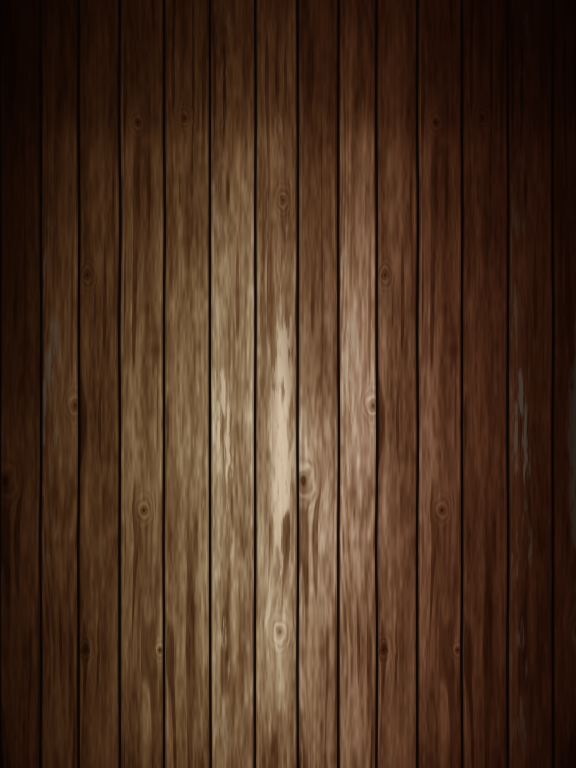
Give the GLSL for this texture, as a Shadertoy shader.

```glsl
// Weathered vertical wooden planks with knots and worn paint under a soft warm spotlight.

const float TILE = 0.517;                    // width of one repeating group of boards
const float SEAMS[8] = float[8](0.0, 0.071, 0.137, 0.208, 0.285, 0.365, 0.443, 0.517);
const float TONE[7] = float[7](0.98, 1.06, 0.94, 1.0, 0.98, 1.05, 1.04);
const float FIGURE[7] = float[7](0.5, 1.0, 0.5, 0.45, 0.25, 0.35, 0.35);
const int KNOTS = 10;                        // x in the group, y, radius
const vec3 KNOT[KNOTS] = vec3[KNOTS](
    vec3(0.010, 0.375, 0.015), vec3(0.130, 0.473, 0.009), vec3(0.250, 0.336, 0.008),
    vec3(0.152, 0.642, 0.007), vec3(0.240, 0.841, 0.007), vec3(0.487, 0.177, 0.009),
    vec3(0.278, 0.154, 0.006), vec3(0.149, 0.154, 0.007), vec3(0.321, 0.846, 0.006),
    vec3(0.492, 0.740, 0.007));
const vec2 LIGHT_CENTRE = vec2(0.47, 0.39);
const float LIGHT_POWER = 0.58;
const float SEAM_HALF = 0.0021;
const vec3 WOOD_GAMMA = vec3(1.0, 1.41, 1.84); // turns brightness into brown
const vec3 PAINT = vec3(0.86, 0.78, 0.67);

float hash(vec2 p) {
    vec3 q = fract(p.xyx * 0.1031);
    q += dot(q, q.yzx + 33.33);
    return fract((q.x + q.y) * q.z);
}

float noise(vec2 p) {
    vec2 i = floor(p), f = fract(p);
    f = f * f * (3.0 - 2.0 * f);
    return mix(mix(hash(i), hash(i + vec2(1, 0)), f.x),
               mix(hash(i + vec2(0, 1)), hash(i + vec2(1, 1)), f.x), f.y);
}

float fbm(vec2 p) {
    float sum = 0.0, amp = 0.53;
    for (int i = 0; i < 4; i++) {
        sum += amp * noise(p);
        p = p * 2.03 + 17.3;
        amp *= 0.5;
    }
    return sum;
}

float bump(float x, float centre, float width) {
    float d = (x - centre) / width;
    return exp(-d * d);
}

float spotlight(vec2 uv) {
    vec2 d = uv - LIGHT_CENTRE;
    vec2 spread = vec2(d.x < 0.0 ? 0.385 : 0.41, d.y < 0.0 ? 0.69 : 0.61);
    d /= spread;
    return 0.015 + LIGHT_POWER * exp(-dot(d, d));
}

void mainImage(out vec4 fragColor, in vec2 fragCoord) {
    vec2 uv = fragCoord / iResolution.xy;
    float aspect = iResolution.y / iResolution.x;
    float pixel = 1.0 / iResolution.x;

    // Board lookup, with slightly crooked seams
    float x = uv.x + 0.0022 * (noise(vec2(uv.x * 14.0, uv.y * 7.0)) - 0.5);
    float local = mod(x, TILE);
    int board = 0;
    float seam = 1.0;
    for (int i = 0; i < 8; i++) {
        seam = min(seam, abs(local - SEAMS[i]));
        if (i < 7 && local >= SEAMS[i]) board = i;
    }
    float seed = float(board) * 13.7;

    // Knots bend the grain and add rings and a dark core
    vec2 grain = vec2(local, uv.y * aspect);
    float rings = 0.0, core = 0.0;
    for (int i = 0; i < KNOTS; i++) {
        vec3 k = KNOT[i];
        if (k.x < SEAMS[board] || k.x > SEAMS[board + 1]) continue;
        vec2 d = vec2(local - k.x, (uv.y - k.y) * aspect * 0.6) / k.z;
        float r = length(d) + 0.5 * (noise(d * 1.3 + seed) - 0.5);
        float near = exp(-r * r * 0.3);
        grain.x -= d.x * k.z * near * 0.75;
        rings += sin(r * 7.0) * near;
        core += exp(-r * r * 5.0);
    }

    // Grain: long streaks, fine fibres, contour figure
    grain.x += 0.006 * (noise(vec2(local * 18.0 + seed, grain.y * 5.0)) - 0.5);
    float streak = fbm(vec2(grain.x * 70.0 + seed, grain.y * 3.0)) - 0.5;
    float fibre = noise(vec2(grain.x * 210.0 + seed, grain.y * 15.0)) - 0.5;
    float fleck = noise(vec2(grain.x * 330.0, grain.y * 55.0 + seed)) - 0.5;
    float field = noise(vec2(grain.x * 22.0 + seed, grain.y * 2.2 + seed));
    float figure = sin(field * 42.0 + streak * 3.0) * FIGURE[board];
    float blotch = fbm(vec2(local * 16.0 + seed, uv.y * 7.0)) - 0.5;
    float texture_ = 1.0 + 0.50 * streak + 0.26 * fibre + 0.20 * fleck
                   + 0.09 * figure + 0.35 * blotch + 0.13 * rings;
    float crack = smoothstep(0.74, 0.88, noise(vec2(grain.x * 120.0 + seed, grain.y * 5.0)));
    texture_ *= (1.0 - 0.28 * crack) * (1.0 - 0.5 * min(core, 1.0));

    // Stained upper parts
    float stain = 1.0 - 0.16 * smoothstep(0.80, 0.86, uv.y + 0.03 * streak);
    if (board == 0) stain *= 1.0 - 0.16 * smoothstep(0.46, 0.51, uv.y + 0.06 * streak);

    float light = spotlight(uv);
    float value = clamp(light * texture_ * TONE[board] * stain, 0.0, 1.0);
    vec3 colour = pow(vec3(value), WOOD_GAMMA);
    colour *= mix(vec3(0.98, 1.03, 0.95), vec3(1.02, 0.95, 0.98), smoothstep(0.3, 0.85, uv.x));

    // Worn pale paint, flaking along the fibres
    float wear = 0.0;
    if (board == 5) wear = bump(local, 0.388, 0.025) * (0.35 + 0.65 * bump(uv.y, 0.38, 0.24));
    if (board == 6) wear = bump(local, 0.490, 0.022) * (0.30 + 0.75 * bump(uv.y, 0.42, 0.26));
    if (board == 1) wear = bump(local, 0.088, 0.022) * (0.25 + 0.50 * bump(uv.y, 0.46, 0.24));
    float flake = fbm(vec2(grain.x * 110.0 + seed, grain.y * 17.0)) + 0.25 * blotch;
    float paint = smoothstep(0.0, 0.24, flake - 0.76 + 0.42 * wear) * wear;
    colour = mix(colour, PAINT * light * 1.65, clamp(paint * 0.9, 0.0, 0.85));

    // Gaps between boards, with shaded edges and a thin lit rim
    colour *= 1.0 - 0.38 * exp(-seam * 260.0);
    colour *= 1.0 + 0.18 * bump(seam, 0.006, 0.0015);
    float gap = 1.0 - smoothstep(SEAM_HALF - pixel * 0.6, SEAM_HALF + pixel * 0.6, seam);
    colour = mix(colour, vec3(0.07, 0.035, 0.02) * (0.3 + light), gap * 0.94);

    fragColor = vec4(clamp(colour, 0.0, 1.0), 1.0);
}
```
